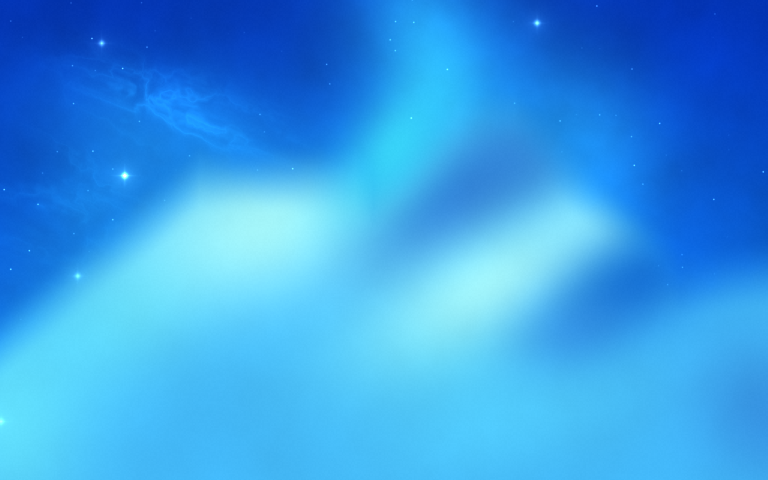
Give the GLSL for this background, as a WebGL 2 fragment shader.

```glsl
#version 300 es
precision highp float;
// A blue night sky over a bank of soft, luminous clouds.
// A ridge function parts sky from cloud; rotated Gaussian blobs tint both,
// gradient noise adds wisps and filaments, and a hashed grid scatters stars.
uniform vec2 u_resolution;
out vec4 fragColor;

const vec3 DEEP = vec3(0.01, 0.20, 0.70);
const vec3 SKY = vec3(0.02, 0.33, 0.83);
const vec3 HAZE = vec3(0.12, 0.58, 0.94);
const vec3 CYAN = vec3(0.24, 0.88, 0.99);
const vec3 CLOUD = vec3(0.26, 0.72, 0.97);
const vec3 PALE = vec3(0.66, 0.98, 0.99);
const vec3 AQUA = vec3(0.40, 0.90, 0.99);
const vec3 SHADE = vec3(0.19, 0.51, 0.85);
const vec3 HOLLOW = vec3(0.08, 0.44, 0.84);
const float EDGE_SOFTNESS = 0.08;
const float STAR_CELL = 0.035;
const float STAR_CHANCE = 0.14;
const float GRAIN = 0.010;

// Bright stars: position and strength.
const vec3 BRIGHT_STARS[5] = vec3[5](
  vec3(0.260, 0.634, 1.0), vec3(0.212, 0.910, 0.4), vec3(1.119, 0.952, 0.5),
  vec3(0.162, 0.425, 0.25), vec3(0.002, 0.122, 0.25));

vec2 hash2(vec2 p) {
  vec3 q = fract(p.xyx * vec3(0.1031, 0.1030, 0.0973));
  q += dot(q, q.yzx + 33.33);
  return fract((q.xx + q.yz) * q.zy);
}

float gradientNoise(vec2 p) {
  vec2 i = floor(p), f = fract(p);
  vec2 u = f * f * f * (f * (f * 6.0 - 15.0) + 10.0);
  vec2 e = vec2(0.0, 1.0);
  float a = dot(hash2(i) * 2.0 - 1.0, f);
  float b = dot(hash2(i + e.yx) * 2.0 - 1.0, f - e.yx);
  float c = dot(hash2(i + e.xy) * 2.0 - 1.0, f - e.xy);
  float d = dot(hash2(i + e.yy) * 2.0 - 1.0, f - e.yy);
  return mix(mix(a, b, u.x), mix(c, d, u.x), u.y);
}

float fbm(vec2 p) {
  float sum = 0.0, amp = 0.6;
  for (int i = 0; i < 5; i++) {
    sum += amp * gradientNoise(p);
    p = mat2(1.6, 1.2, -1.2, 1.6) * p + 7.3;
    amp *= 0.5;
  }
  return sum;
}

// Gaussian ellipse with its long axis turned by the given angle.
float blob(vec2 p, vec2 center, vec2 radius, float angle) {
  float c = cos(angle), s = sin(angle);
  vec2 q = mat2(c, -s, s, c) * (p - center) / radius;
  return exp(-dot(q, q));
}

// Height of the cloud bank: a flat shoulder, a peak and a low right side.
float ridge(float x) {
  float shoulder = 0.625 - max(x - 0.74, 0.0);
  float peak = 0.75 - 0.95 * max(x - 1.07, 0.0) - 0.95 * max(0.95 - x, 0.0);
  return min(0.28 + 0.83 * x, max(max(shoulder, peak), 0.42));
}

vec3 skyColor(vec2 p, float height, float wisps) {
  vec3 col = mix(SKY, DEEP, smoothstep(0.45, 1.0, p.y));
  float rim = 1.0 - 0.6 * smoothstep(1.25, 1.45, p.x);
  col = mix(col, HAZE, 0.85 * rim * exp(-max(height, 0.0) / 0.14));
  col = mix(col, HAZE, 0.60 * blob(p, vec2(0.34, 0.71), vec2(0.26, 0.13), -0.3));
  col = mix(col, HAZE, 0.50 * blob(p, vec2(0.22, 0.58), vec2(0.16, 0.12), 0.6));
  col = mix(col, HAZE, 0.85 * blob(p, vec2(1.19, 0.70), vec2(0.20, 0.17), -0.6));
  col = mix(col, HAZE, 0.90 * blob(p, vec2(0.89, 0.86), vec2(0.27, 0.17), 1.75));
  col = mix(col, CYAN, 0.35 * blob(p, vec2(0.91, 0.85), vec2(0.20, 0.09), 1.9));
  return col * (1.0 + 0.30 * wisps);
}

vec3 cloudColor(vec2 p, float wisps) {
  vec3 col = CLOUD;
  col = mix(col, AQUA, 0.75 * blob(p, vec2(0.27, 0.36), vec2(0.28, 0.14), 0.6));
  col = mix(col, AQUA, 0.80 * blob(p, vec2(0.02, 0.12), vec2(0.16, 0.22), 0.0));
  col = mix(col, PALE, 0.98 * blob(p, vec2(0.56, 0.53), vec2(0.27, 0.15), 0.2));
  col = mix(col, AQUA, 0.60 * blob(p, vec2(0.95, 0.30), vec2(0.30, 0.15), 0.2));
  col = mix(col, AQUA, 0.30 * blob(p, vec2(1.05, 0.12), vec2(0.30, 0.12), 0.3));
  col = mix(col, SHADE, 0.98 * blob(p, vec2(0.97, 0.60), vec2(0.23, 0.10), 0.6));
  col = mix(col, SHADE, 0.50 * blob(p, vec2(1.08, 0.65), vec2(0.10, 0.10), 0.0));
  col = mix(col, PALE, 0.95 * blob(p, vec2(1.03, 0.41), vec2(0.25, 0.105), 0.45));
  col = mix(col, PALE, 0.45 * blob(p, vec2(1.21, 0.53), vec2(0.11, 0.07), 0.2));
  col = mix(col, HOLLOW, 0.95 * blob(p, vec2(1.34, 0.42), vec2(0.22, 0.10), 0.5));
  col = mix(col, SHADE, 0.45 * blob(p, vec2(1.20, 0.31), vec2(0.12, 0.07), 0.3));
  col = mix(col, SHADE, 0.65 * blob(p, vec2(1.60, 0.14), vec2(0.14, 0.16), 0.9));
  return col * (1.0 + 0.08 * wisps);
}

// Small stars, one possible star per grid cell.
float starField(vec2 p, float pixel) {
  vec2 cell = floor(p / STAR_CELL);
  vec2 pick = hash2(cell + 41.0);
  vec2 center = (cell + 0.2 + 0.6 * hash2(cell + 9.0)) * STAR_CELL;
  float size = max(0.0016, 0.6 * pixel);
  float d = length(p - center) / size;
  return step(pick.x, STAR_CHANCE) * pick.y * pick.y * exp(-d * d);
}

// Core, halo and short cross rays.
float brightStar(vec2 d) {
  vec2 a = abs(d);
  float rays = exp(-a.x / 0.0018 - a.y / 0.008) + exp(-a.y / 0.0018 - a.x / 0.008);
  return exp(-dot(d, d) / 0.00003) + 0.5 * rays + 0.25 * exp(-length(d) / 0.015);
}

void main() {
  vec2 p = gl_FragCoord.xy / u_resolution.y;
  p.x += 0.5 * (1.6 - u_resolution.x / u_resolution.y);
  float wisps = fbm(p * 4.0 + 3.0);
  float height = p.y - ridge(p.x) + 0.04 * wisps;
  float cover = 1.0 - smoothstep(-EDGE_SOFTNESS, EDGE_SOFTNESS, height);
  vec3 col = mix(skyColor(p, height, wisps), cloudColor(p, wisps), cover);

  // Teal light that spills over the saddle beside the peak.
  col = mix(col, CYAN, 0.85 * blob(p, vec2(0.82, 0.69), vec2(0.17, 0.085), 0.95));

  // Thin filaments in the left part of the sky.
  float vein = abs(fbm(p * vec2(4.0, 8.0) + vec2(2.0 * wisps, 3.0 * p.x)));
  float veil = blob(p, vec2(0.37, 0.78), vec2(0.20, 0.06), -0.35)
             + 0.4 * blob(p, vec2(0.12, 0.58), vec2(0.16, 0.12), 0.6);
  col += CYAN * 0.18 * veil * exp(-vein / 0.08) * (1.0 - cover);

  // Stars, then fine grain.
  col += PALE * 0.6 * starField(p, 1.0 / u_resolution.y) * (1.0 - cover);
  for (int i = 0; i < 5; i++)
    col += PALE * BRIGHT_STARS[i].z * brightStar(p - BRIGHT_STARS[i].xy);
  col += GRAIN * (hash2(floor(p * 320.0)).x - 0.5);
  fragColor = vec4(clamp(col, 0.0, 1.0), 1.0);
}
```
